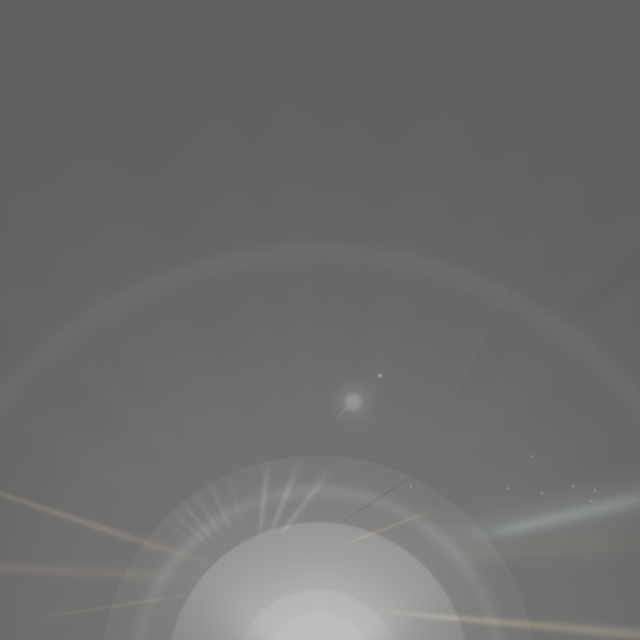
Reproduce this background procedurally as a Shadertoy shader.

```glsl
const vec2  DISC_CENTER = vec2(0.497, -0.051);
const vec2  RAY_ORIGIN  = vec2(0.497, 0.082);
const vec2  SPOT_CENTER = vec2(0.552, 0.372);
const float OUTER_DISC = 0.339;
const float MIDDLE_DISC = 0.235;
const float INNER_DISC = 0.130;
const float HALO_RADIUS = 0.284;
const float ARC_RADIUS = 0.655;
const float EDGE_SOFTNESS = 0.003;
const float BASE_GREY = 0.381;
const int   THIN_RAYS = 26;
const int   STREAKS = 3;
const int   FAINT_STREAKS = 6;
const int   SPECKS = 7;
const vec3  WARM = vec3(1.0, 0.78, 0.50);
const vec3  GOLD = vec3(1.0, 0.93, 0.55);
const vec3  TEAL = vec3(0.78, 1.0, 0.90);
const vec3  ROSE = vec3(1.0, 0.88, 0.85);

float hash(float n) { return fract(sin(n * 127.1) * 4375.85); }

vec2 gradient(vec2 cell) {
    float a = 6.2832 * hash(dot(cell, vec2(1.0, 17.3)));
    return vec2(cos(a), sin(a));
}

float gradientNoise(vec2 p) {
    vec2 i = floor(p), f = fract(p);
    vec2 u = f * f * f * (f * (f * 6.0 - 15.0) + 10.0);
    vec2 e = vec2(0.0, 1.0);
    float low = mix(dot(gradient(i), f), dot(gradient(i + e.yx), f - e.yx), u.x);
    float high = mix(dot(gradient(i + e.xy), f - e.xy), dot(gradient(i + e.yy), f - e.yy), u.x);
    return mix(low, high, u.y);
}

float disc(float r, float radius) {
    return 1.0 - smoothstep(radius - EDGE_SOFTNESS, radius + EDGE_SOFTNESS, r);
}

float bell(float x, float width) { return exp(-x * x / (width * width)); }

// Tapered beam from a to b, fading at both ends
float beam(vec2 p, vec2 a, vec2 b, float widthA, float widthB) {
    vec2 axis = b - a, q = p - a;
    float t = dot(q, axis) / dot(axis, axis);
    float across = (q.x * axis.y - q.y * axis.x) / length(axis);
    float ends = smoothstep(0.0, 0.25, t) * (1.0 - smoothstep(0.55, 1.0, t));
    return ends * bell(across, mix(widthA, widthB, clamp(t, 0.0, 1.0)));
}

// Concentric discs, halo and wide arc
float discLight(vec2 p) {
    vec2 q = p - DISC_CENTER;
    float r = length(q);
    vec2 dir = q / r;
    float light = 0.056 * bell(max(r - OUTER_DISC, 0.0), 0.27);
    float glow = disc(r, OUTER_DISC) * (0.028 + 0.055 * (1.0 - smoothstep(0.2, OUTER_DISC, r)));
    glow += disc(r, MIDDLE_DISC) * (0.075 + 0.1 * (1.0 - smoothstep(0.08, MIDDLE_DISC, r)));
    glow += disc(r, INNER_DISC) * 0.028 + 0.012 * (1.0 - smoothstep(0.085, 0.1, r));
    glow += bell(r - HALO_RADIUS, 0.011) * (0.042 + 0.02 * gradientNoise(dir * 4.0));
    light += glow * mix(0.66, 1.0, smoothstep(0.15, 0.7, dir.y));
    light += 0.024 * bell(r - ARC_RADIUS, 0.019);
    light += 0.003 * disc(r, 0.49) + 0.004 * (1.0 - smoothstep(0.75, 0.84, r));
    return light;
}

// Broad angular shafts and thin radial lines
float faintRays(vec2 p) {
    vec2 q = p - RAY_ORIGIN;
    float r = length(q);
    float reach = smoothstep(0.15, 0.4, r) * (1.0 - smoothstep(0.5, 0.85, r));
    float light = 0.008 * reach * gradientNoise(q / r * 9.0);
    for (int i = 0; i < THIN_RAYS; i++) {
        float k = float(i);
        float angle = 0.45 + 2.25 * (k + hash(k + 3.0)) / float(THIN_RAYS);
        vec2 dir = vec2(cos(angle), sin(angle));
        float start = 0.2 + 0.25 * hash(k + 11.0);
        light += 0.009 * hash(k + 31.0) * beam(p, RAY_ORIGIN + dir * start,
            RAY_ORIGIN + dir * (start + 0.4), 0.0013, 0.0013);
    }
    light += 0.012 * beam(p, vec2(0.487, 0.40), vec2(0.481, 0.95), 0.0014, 0.0012);
    light += 0.012 * beam(p, vec2(0.65, 0.26), vec2(0.91, 0.80), 0.0014, 0.0012);
    return light;
}

vec3 colouredBeams(vec2 p) {
    vec3 c = TEAL * 0.085 * beam(p, vec2(0.725, 0.157), vec2(1.10, 0.243), 0.010, 0.013);
    c += TEAL * 0.045 * beam(p, vec2(0.62, 0.145), vec2(1.2, 0.255), 0.025, 0.045);
    c += GOLD * 0.025 * beam(p, vec2(0.66, 0.125), vec2(1.1, 0.165), 0.01, 0.03);
    c += GOLD * 0.10 * beam(p, vec2(0.57, 0.047), vec2(1.25, -0.014), 0.003, 0.013);
    c += WARM * 0.075 * beam(p, vec2(-0.10, 0.262), vec2(0.37, 0.104), 0.003, 0.008);
    c += WARM * 0.045 * beam(p, vec2(-0.12, 0.12), vec2(0.36, 0.095), 0.007, 0.010);
    c += WARM * 0.045 * beam(p, vec2(0.05, 0.034), vec2(0.34, 0.077), 0.002, 0.003);
    c += WARM * 0.055 * beam(p, vec2(0.52, 0.142), vec2(0.71, 0.216), 0.002, 0.003);
    c -= 0.035 * beam(p, vec2(0.515, 0.172), vec2(0.67, 0.272), 0.0015, 0.0015);
    c -= vec3(0.016, 0.008, 0.01) * beam(p, vec2(0.87, 0.49), vec2(1.12, 0.68), 0.012, 0.025);
    // Rosy streaks rising from the middle disc
    for (int i = 0; i < STREAKS; i++) {
        float k = float(i);
        float angle = 1.46 - 0.27 * k;
        vec2 root = vec2(0.405 + 0.013 * k, 0.155);
        vec2 tip = root + vec2(cos(angle), sin(angle)) * (0.14 + 0.01 * k);
        c += ROSE * 0.065 * beam(p, root, tip, 0.003, 0.007);
    }
    // Weaker fan on the left
    for (int i = 0; i < FAINT_STREAKS; i++) {
        float k = float(i);
        float angle = 1.85 + 0.12 * k + 0.06 * hash(k);
        vec2 dir = vec2(cos(angle), sin(angle));
        vec2 root = RAY_ORIGIN + dir * 0.11 - vec2(0.085, 0.02);
        c += ROSE * (0.015 + 0.03 * hash(k + 5.0)) * beam(p, root, root + dir * 0.11, 0.003, 0.005);
    }
    return c;
}

// Bright spot with its tail, companion dot and scattered specks
vec3 sparkles(vec2 p) {
    float d = length(p - SPOT_CENTER);
    vec3 c = vec3(0.07 * bell(d, 0.025) + 0.075 * (1.0 - smoothstep(0.007, 0.019, d)));
    c += 0.035 * beam(p, vec2(0.522, 0.341), vec2(0.552, 0.374), 0.002, 0.002);
    c += 0.22 * bell(length(p - vec2(0.594, 0.413)), 0.0028);
    for (int i = 0; i < SPECKS; i++) {
        float k = float(i);
        vec2 place = vec2(0.6 + 0.35 * hash(k + 2.0), 0.17 + 0.16 * hash(k + 19.0));
        vec3 tint = mix(vec3(1.0), GOLD, step(place.x, 0.7));
        c += tint * 0.15 * bell(length(p - place), 0.0017);
    }
    return c;
}

void mainImage(out vec4 fragColor, in vec2 fragCoord) {
    vec2 p = fragCoord / iResolution.y;
    float light = discLight(p) + faintRays(p);
    vec3 warmth = mix(vec3(1.0), vec3(1.0, 0.995, 0.988), 1.0 - smoothstep(0.15, 0.6, p.y));
    vec3 color = (BASE_GREY + light) * warmth;
    color += colouredBeams(p) + sparkles(p);
    fragColor = vec4(clamp(color, 0.0, 1.0), 1.0);
}
```
